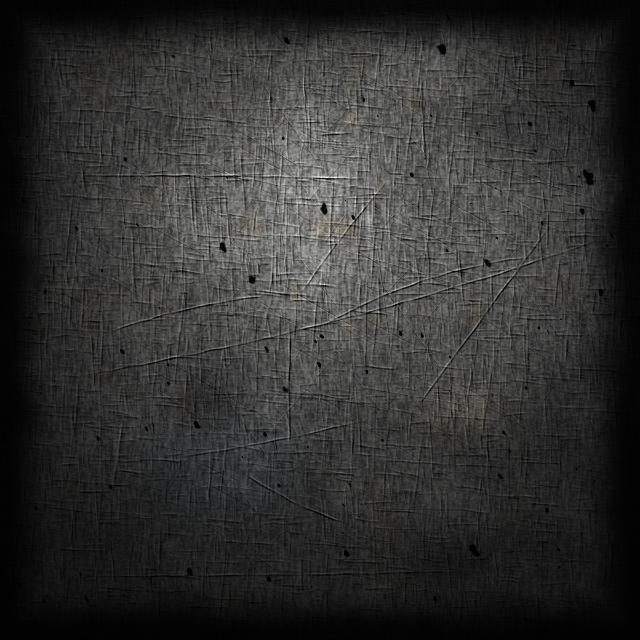
Write a three.js fragment shader that draws this texture.

```glsl
// Dark scratched steel plate with a soft central glow, pits, rust and a blackened rim.
varying vec2 vUv;

vec2 hash2(vec2 p) {
  vec3 q = fract(p.xyx * vec3(0.1031, 0.103, 0.0973));
  q += dot(q, q.yzx + 33.33);
  return fract((q.xx + q.yz) * q.zy);
}

float noise(vec2 p) {
  vec2 i = floor(p), f = fract(p);
  f = f * f * (3.0 - 2.0 * f);
  return mix(mix(hash2(i).x, hash2(i + vec2(1, 0)).x, f.x),
             mix(hash2(i + vec2(0, 1)).x, hash2(i + vec2(1, 1)).x, f.x), f.y);
}

float fbm(vec2 p) {
  float sum = 0.0;
  for (int i = 1; i < 5; i++) {
    sum += exp2(-float(i)) * noise(p);
    p = mat2(0.8, 0.6, -0.6, 0.8) * p * 2.03 + 7.1;
  }
  return sum;
}

float blob(vec2 p, vec2 centre, vec2 radius) {
  vec2 q = (p - centre) / radius;
  return exp(-dot(q, q));
}

// A dark furrow with a bright lip on its upper side
float groove(float d, float w) {
  float furrow = d / w, lip = furrow - 1.7;
  return 0.8 * exp(-lip * lip) - exp(-furrow * furrow);
}

// A long bowed scratch from a to b
float scratch(vec2 p, vec2 a, vec2 b, float bow) {
  vec2 along = normalize(b - a);
  float len = length(b - a), x = dot(p - a, along) / len;
  float y = dot(p - a, vec2(-along.y, along.x)) - bow * 4.0 * x * (1.0 - x);
  y += (noise(vec2(x * len * 45.0, a.x * 90.0)) - 0.5) * 0.002;
  float ends = smoothstep(0.0, 0.12, x) * (1.0 - smoothstep(0.88, 1.0, x));
  return ends * groove(y, 0.0013) * (0.3 + 1.1 * noise(vec2(x * len * 50.0, 3.0)));
}

// Layers of short strokes, level or upright, with long thin slanted hairs between
float strokes(vec2 p) {
  float sum = 0.0;
  for (int i = 0; i < 30; i++) {
    float n = float(i), hair = step(mod(n, 3.0), 0.5);
    vec2 r = hash2(vec2(n * 3.7 + 1.0, n + 7.3));
    float angle = mod(n, 2.0) * 1.5708 + (r.x - 0.5) * mix(0.24, 2.2, hair);
    float c = cos(angle), s = sin(angle);
    vec2 q = vec2(c * p.x + s * p.y, c * p.y - s * p.x) + r * 9.0 + 5.0;
    vec2 size = mix(vec2(0.05 + 0.14 * r.y, 0.03), vec2(0.3, 0.06), hair);
    q.x += hash2(vec2(floor(q.y / size.y), n)).x * size.x;
    vec2 f = (fract(q / size) - 0.5) * size, h = hash2(floor(q / size) + n * 17.0);
    float reach = size.x * (0.12 + 0.36 * h.x);
    float y = f.y - (h.y - 0.5) * size.y * 0.5 + f.x * (h.x - 0.5) * 0.12;
    y += (noise(q * 60.0) - 0.5) * 0.0016;
    float depth = fract(h.x * 37.0 + h.y * 11.0);
    float weight = mix(0.1 + 0.9 * depth * depth * depth, 0.25 + 0.35 * depth, hair);
    sum += weight * groove(y, mix(0.0009 + 0.0004 * depth, 0.0008, hair))
         * (1.0 - smoothstep(reach * 0.5, reach, abs(f.x)));
  }
  return sum;
}

float pit(vec2 p, vec2 centre, float radius) {
  vec2 q = p - centre;
  float d = length(vec2(q.x + q.y * 0.3, q.y * 0.7)) + (noise(p * 150.0) - 0.5) * radius * 1.4;
  return 1.0 - smoothstep(radius * 0.5, radius * 1.1, d);
}

float pits(vec2 p) {
  float sum = pit(p, vec2(0.691, 0.924), 0.006) + pit(p, vec2(0.926, 0.835), 0.007);
  sum += pit(p, vec2(0.92, 0.724), 0.007) + pit(p, vec2(0.508, 0.672), 0.006);
  sum += pit(p, vec2(0.393, 0.564), 0.005) + pit(p, vec2(0.348, 0.612), 0.005);
  sum += pit(p, vec2(0.76, 0.588), 0.005) + pit(p, vec2(0.742, 0.14), 0.006);
  for (int i = 0; i < 3; i++) {
    vec2 q = p * 11.0 + float(i) * 4.37;
    vec2 h = hash2(floor(q) + float(i) * 31.0), k = hash2(floor(q) + 90.0);
    vec2 centre = (floor(q) + 0.2 + 0.6 * h - float(i) * 4.37) / 11.0;
    sum += step(0.7, k.x) * pit(p, centre, 0.0015 + 0.0025 * k.y * k.y);
  }
  return min(sum, 1.0);
}

void main() {
  vec2 p = vUv;
  // Broad light and stains
  float light = 0.058 + 0.38 * blob(p, vec2(0.54, 0.64), vec2(0.4, 0.42));
  light += 0.08 * blob(p, vec2(0.7, 0.88), vec2(0.08, 0.05)) + 0.08 * blob(p, vec2(0.72, 0.37), vec2(0.07, 0.04));
  light *= 0.7 + 0.7 * fbm(p * 6.0 + 3.0);
  light *= 1.0 - 0.35 * blob(p, vec2(0.32, 0.38), vec2(0.06)) - 0.4 * blob(p, vec2(0.7, 0.12), vec2(0.09, 0.06));
  // Wavering grain, then scratches
  vec2 g = p + vec2(noise(p * 28.0), noise(p * 28.0 + 40.0)) * 0.01;
  float relief = (noise(g * vec2(320.0, 65.0)) - 0.5) * 0.42 + (noise(g * vec2(80.0, 300.0)) - 0.5) * 0.17;
  relief += (noise(p * 400.0) - 0.5) * 0.42 + strokes(p) * 0.46;
  float cuts = scratch(p, vec2(0.11, 0.41), vec2(0.95, 0.63), -0.02);
  cuts += scratch(p, vec2(0.5, 0.487), vec2(0.86, 0.6), 0.022);
  cuts += scratch(p, vec2(0.65, 0.36), vec2(0.87, 0.66), 0.0);
  cuts += 0.7 * scratch(p, vec2(0.47, 0.54), vec2(0.61, 0.72), 0.004);
  cuts += 0.8 * scratch(p, vec2(0.28, 0.285), vec2(0.58, 0.345), -0.004);
  cuts += scratch(p, vec2(0.17, 0.48), vec2(0.42, 0.537), 0.008);
  cuts += scratch(p, vec2(0.12, 0.1), vec2(0.74, 0.108), -0.003);
  cuts += scratch(p, vec2(0.12, 0.725), vec2(0.56, 0.72), 0.002);
  cuts += scratch(p, vec2(0.38, 0.26), vec2(0.54, 0.182), -0.006);
  cuts += scratch(p, vec2(0.453, 0.3), vec2(0.453, 0.5), 0.0);
  relief += cuts * 0.8 + 0.35 * blob(p, vec2(0.577, 0.648), vec2(0.006, 0.025));
  float tone = light * max(1.0 + relief, 0.15) * (1.0 - 0.93 * pits(p));
  // Rust and cool tints
  float rust = 0.5 * smoothstep(0.56, 0.8, fbm(p * 20.0)) + 0.4 * blob(p, vec2(0.72, 0.36), vec2(0.06, 0.04));
  vec3 color = tone * mix(vec3(1.0, 1.0, 0.99), vec3(1.08, 0.98, 0.84), rust);
  color *= mix(vec3(1.0), vec3(0.95, 1.0, 1.07), blob(p, vec2(0.34, 0.26), vec2(0.12, 0.08)));
  // Worn black rim
  vec2 inset = min(p, 1.0 - p);
  float rim = min(inset.x, inset.y) + (fbm(p * 14.0) - 0.5) * 0.035;
  gl_FragColor = vec4(color * mix(0.12, 1.0, smoothstep(0.01, 0.09, rim)), 1.0);
}
```
